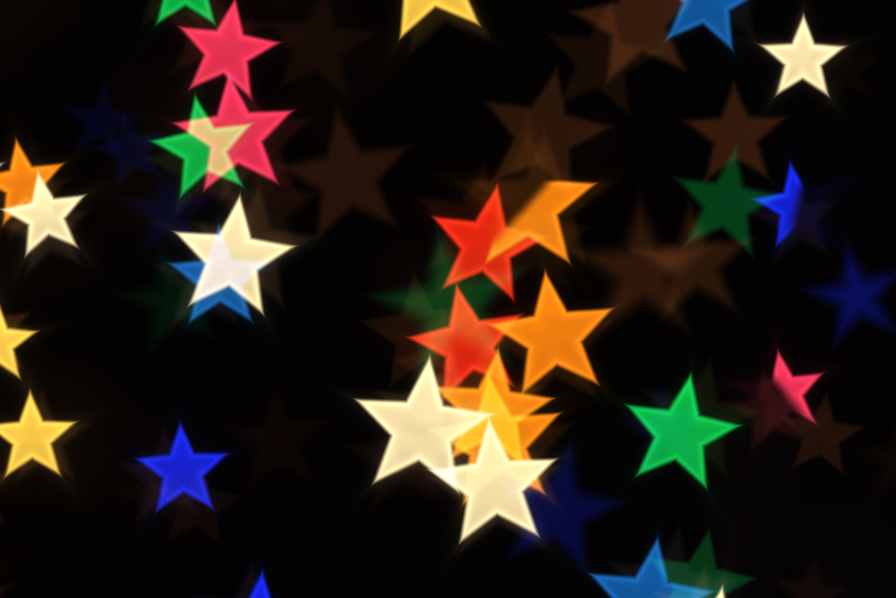
This background is drawn by a WebGL 2 fragment shader. Its source:

```glsl
#version 300 es
precision highp float;

uniform vec2 u_resolution;
out vec4 fragColor;

#define BRIGHT_COUNT 31
#define DIM_COUNT 34
#define CLUSTER_RATE 0.6
#define CLUSTER_SPREAD 0.24
#define RADIUS_CENTRE 0.114
#define RADIUS_SIDE 0.076
#define INNER_RATIO 0.44
#define MAX_TILT 0.22
#define EDGE_SOFTNESS 0.0042
#define HAZE_LEVEL 0.07

const float PI = 3.14159;

const vec3 CREAM  = vec3(1.00, 0.91, 0.68);
const vec3 YELLOW = vec3(1.00, 0.80, 0.28);
const vec3 ORANGE = vec3(0.97, 0.51, 0.06);
const vec3 PINK   = vec3(0.92, 0.19, 0.32);
const vec3 RED    = vec3(0.90, 0.15, 0.06);
const vec3 GREEN  = vec3(0.03, 0.70, 0.26);
const vec3 AZURE  = vec3(0.06, 0.34, 0.62);
const vec3 INDIGO = vec3(0.06, 0.12, 0.82);
const vec3 BROWN  = vec3(0.62, 0.31, 0.14);
const vec3 NIGHT  = vec3(0.010, 0.005, 0.004);

const vec3 PALETTE[10] = vec3[10](
    CREAM, ORANGE, PINK, GREEN, YELLOW, AZURE, CREAM, RED, ORANGE, INDIGO);

float hash(vec2 p) {
    vec3 q = fract(p.xyx * vec3(0.1031, 0.1030, 0.0973));
    q += dot(q, q.yzx + 33.33);
    return fract((q.x + q.y) * q.z);
}

vec2 hash2(float n, float salt) {
    return vec2(hash(vec2(n, salt)), hash(vec2(n + 57.0, salt + 13.0)));
}

float noise(vec2 p) {
    vec2 cell = floor(p), f = fract(p);
    f = f * f * (3.0 - 2.0 * f);
    return mix(mix(hash(cell), hash(cell + vec2(1, 0)), f.x),
               mix(hash(cell + vec2(0, 1)), hash(cell + vec2(1, 1)), f.x), f.y);
}

// Evenly spread point sequence, slightly overlapping the canvas border
vec2 spread(float n, vec2 canvas) {
    vec2 unit = fract(vec2(0.5, 0.36) + n * vec2(0.7549, 0.5698));
    return (unit * 1.06 - 0.03) * canvas;
}

vec2 rotate(vec2 p, float angle) {
    float c = cos(angle), s = sin(angle);
    return vec2(c * p.x - s * p.y, s * p.x + c * p.y);
}

// Signed distance to the edge lines of an upright five-pointed star
float starDistance(vec2 p, float radius) {
    float sector = PI / 5.0;
    float angle = abs(mod(atan(p.x, p.y) + sector, 2.0 * sector) - sector);
    vec2 folded = length(p) * vec2(cos(angle), sin(angle));
    vec2 tip = vec2(radius, 0.0);
    vec2 side = INNER_RATIO * radius * vec2(cos(sector), sin(sector)) - tip;
    return dot(folded - tip, normalize(vec2(side.y, -side.x)));
}

vec3 screenBlend(vec3 base, vec3 light) {
    return 1.0 - (1.0 - base) * (1.0 - clamp(light, 0.0, 1.0));
}

float radiusAt(float x, float width) {
    float sideways = abs(x / width - 0.5);
    return mix(RADIUS_CENTRE, RADIUS_SIDE, smoothstep(0.12, 0.42, sideways));
}

void main() {
    vec2 p = gl_FragCoord.xy / u_resolution.y;
    vec2 canvas = vec2(u_resolution.x / u_resolution.y, 1.0);
    float softness = max(EDGE_SOFTNESS, 0.8 / u_resolution.y);

    // Faint haze: brown overall, bluer to the right
    float haze = noise(p * 4.0) * 0.7 + noise(p * 9.0 + 5.0) * 0.3;
    vec3 hazeTint = mix(BROWN, INDIGO, 0.5 * smoothstep(0.6, 1.0, p.x / canvas.x));
    vec3 color = NIGHT + hazeTint * HAZE_LEVEL * smoothstep(0.45, 0.95, haze);

    // Dim, blurred stars
    for (int i = 0; i < DIM_COUNT; i++) {
        float n = float(i);
        vec2 r = hash2(n, 71.0), look = hash2(n, 29.0);
        vec2 centre = spread(n + 40.0, canvas) + (r - 0.5) * 0.25;
        float radius = radiusAt(centre.x, canvas.x) * mix(0.75, 1.05, look.x);
        vec2 q = rotate(p - centre, (r.x * 2.0 - 1.0) * MAX_TILT);
        float blur = mix(0.004, 0.022, r.y);
        float mask = smoothstep(blur, -blur, starDistance(q, radius));
        float blueChance = mix(0.08, 0.6, smoothstep(0.5, 0.9, centre.x / canvas.x));
        vec3 tint = look.y < blueChance ? INDIGO : (look.y > 0.92 ? GREEN : BROWN);
        float level = mix(0.06, 0.36, look.x * look.x);
        level *= look.y < blueChance ? 1.8 : 1.0;
        color = screenBlend(color, tint * level * mask);
    }

    // Bright stars, single or in overlapping groups
    for (int i = 0; i < BRIGHT_COUNT; i++) {
        float n = float(i);
        vec2 r = hash2(n, 3.0), look = hash2(n, 47.0);
        vec2 centre = spread(floor(n * CLUSTER_RATE), canvas) + (r - 0.5) * CLUSTER_SPREAD;
        float radius = radiusAt(centre.x, canvas.x) * mix(0.88, 1.06, look.x);
        vec2 q = rotate(p - centre, (look.y * 2.0 - 1.0) * MAX_TILT);
        float d = starDistance(q, radius);
        float mask = smoothstep(softness, -softness, d);

        // A few stars are partly hidden
        if (r.x > 0.9) {
            vec2 cutDirection = rotate(vec2(1, 0), look.x * 2.0 * PI);
            mask *= smoothstep(-0.012, 0.012, dot(q, cutDirection));
        }

        // Faint displaced echo, inner shading, bright rim and glow
        vec3 tint = PALETTE[i % 10];
        vec2 echoShift = (look - 0.5) * 0.07;
        float echo = smoothstep(0.008, -0.008, starDistance(q - echoShift, radius));
        float shade = 0.96 + 0.08 * q.y / radius + 0.05 * (noise(q * 45.0 + n) - 0.5);
        float rim = 0.14 * exp(-abs(d + 0.006) / 0.004);
        float glow = 0.10 * exp(-max(d, 0.0) / 0.010);
        vec3 light = (tint * shade + rim * (tint + 0.25)) * mask;
        light += (1.0 - mask) * (tint * glow + mix(tint, BROWN, 0.6) * 0.13 * echo);
        color = screenBlend(color, light);
    }

    fragColor = vec4(color, 1.0);
}
```
